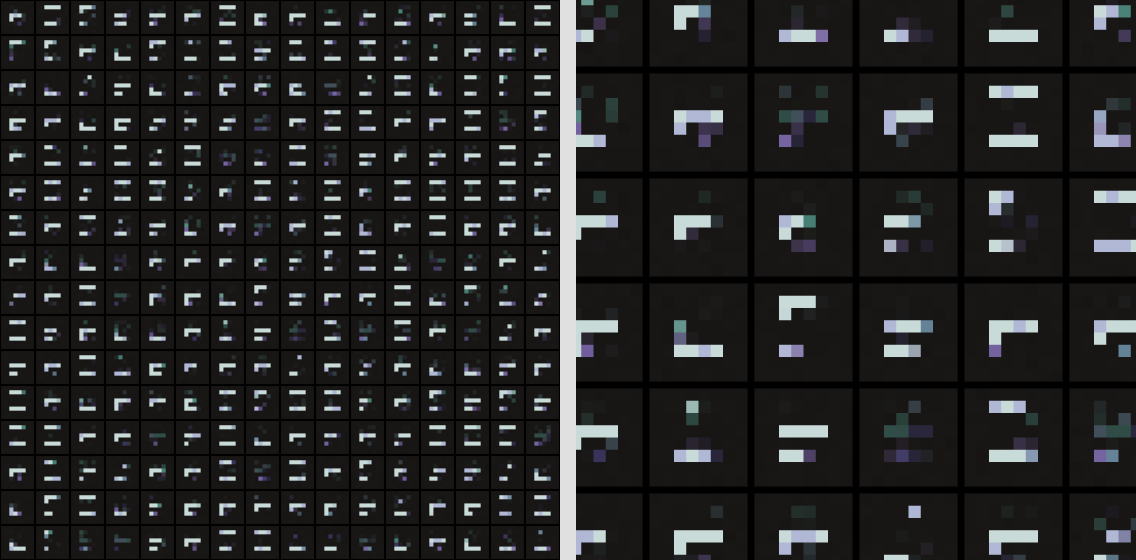
Left, the full canvas; right, a detail of the centre.
Give the GLSL for this pattern, as a Shadertoy shader.

```glsl
#define TILES 16.0
#define BLOCKS 8.0
#define GAP 0.066
#define GROUND vec3(0.095, 0.088, 0.082)
#define PALE vec3(0.79, 0.86, 0.85)
#define LAVENDER vec3(0.69, 0.72, 0.84)
#define TEAL vec3(0.28, 0.50, 0.46)
#define STEEL vec3(0.40, 0.52, 0.60)
#define VIOLET vec3(0.45, 0.37, 0.62)
#define INDIGO vec3(0.23, 0.21, 0.38)
#define GHOST 0.26

float hash(vec2 p) {
    return fract(sin(dot(p, vec2(127.1, 311.7))) * 43758.5453);
}

// Horizontal run of blocks; a fractional length dims the last block
float bar(vec2 b, float row, float start, float len) {
    float x = b.x - start;
    return b.y == row && x >= 0.0 ? clamp(len - x, 0.0, 1.0) : 0.0;
}

// Brightness of block b for the glyph drawn in a tile
float glyphLevel(vec2 b, vec2 tile) {
    float kind = hash(tile + 3.7);
    float r1 = hash(tile + 19.1);
    float r2 = hash(tile + 41.3);
    float r3 = hash(tile + 67.9);
    float longRun = min(4.0, 2.4 + 4.0 * r1);
    float shortRun = 0.4 + 2.6 * r2;
    float shift = 2.0 + floor(1.6 * r3);
    float v = 0.0;

    if (kind < 0.23) {            // two parallel bars
        v = bar(b, 6.0, 2.0, longRun);
        v = max(v, bar(b, 2.0, 2.0, min(4.0, 2.6 + 4.0 * r2)));
    } else if (kind < 0.48) {     // hooked bar with a low accent
        v = bar(b, 4.0, 2.0, longRun);
        v = max(v, bar(b, 3.0, 2.0, 1.0));
        float accent = r2 < 0.3 ? bar(b, 2.0, 2.0, 3.5 * r3 + 0.5)
                                : 0.55 * r3 * bar(b, 2.0, 4.0, 1.0);
        v = max(v, accent);
    } else if (kind < 0.56) {     // high hook over a short run
        v = bar(b, 6.0, 2.0, longRun - 1.2 * r3);
        v = max(v, bar(b, 5.0, 2.0, 0.4 + r2));
        v = max(v, bar(b, 2.0, 2.0, shortRun));
    } else if (kind < 0.67) {     // low bar with a rising stem
        v = bar(b, 2.0, 2.0, longRun);
        v = max(v, bar(b, 3.0, 2.0, 0.35 + r2));
        v = max(v, bar(b, 4.0, 2.0, 0.8 * r3));
    } else if (kind < 0.80) {     // middle bar and low fragment
        v = bar(b, 4.0, shift, longRun + 2.0 - shift);
        v = max(v, bar(b, 2.0, 2.0, shortRun));
    } else if (kind < 0.92) {     // low bar with a floating dot
        v = bar(b, 2.0, 2.0, longRun - 1.5 * r3);
        float dotRow = r2 < 0.5 ? 6.0 : 5.0;
        v = max(v, bar(b, dotRow, shift + 1.0, 0.3 + r3));
    } else {                      // faded fragments
        v = 0.28 * bar(b, 4.0, 2.0, longRun);
        v = max(v, 0.6 * bar(b, 2.0, shift, shortRun));
    }
    return v;
}

vec3 blockColor(vec2 b, vec2 tile) {
    vec2 id = tile * BLOCKS + b;
    float grain = hash(id + 5.3);
    float pick = hash(id + 29.7);
    float v = glyphLevel(b, tile);

    // Faint residue around the glyph
    bool inner = b.x >= 2.0 && b.x <= 5.0 && b.y >= 2.0 && b.y <= 6.0;
    if (inner && grain > 0.72) v = max(v, GHOST * hash(id + 83.1));

    // Dim blocks are cool above and violet below
    vec3 upper = pick < 0.55 ? TEAL : (pick < 0.8 ? STEEL : INDIGO);
    vec3 lower = pick < 0.5 ? VIOLET : (pick < 0.75 ? INDIGO : STEEL);
    vec3 tint = b.y > 3.0 ? upper : lower;
    vec3 bright = mix(PALE, LAVENDER, step(0.78, pick));
    vec3 lit = mix(tint, bright, smoothstep(0.55, 0.95, v));
    vec3 ground = GROUND + 0.008 * (grain - 0.5);
    return mix(ground, lit, smoothstep(0.0, 0.55, v));
}

void mainImage(out vec4 fragColor, in vec2 fragCoord) {
    vec2 grid = fragCoord / iResolution.y * TILES;
    vec2 tile = floor(grid);
    vec2 local = fract(grid);
    float px = TILES / iResolution.y;

    // Block grid inside the gap, blended only along block edges
    vec2 pos = (local - 0.5 * GAP) / (1.0 - GAP) * BLOCKS - 0.5;
    vec2 b = floor(pos);
    float soft = px * BLOCKS / (1.0 - GAP);
    vec2 f = clamp((fract(pos) - 0.5) / soft + 0.5, 0.0, 1.0);
    vec3 below = mix(blockColor(b, tile), blockColor(b + vec2(1.0, 0.0), tile), f.x);
    vec3 above = mix(blockColor(b + vec2(0.0, 1.0), tile), blockColor(b + 1.0, tile), f.x);
    vec3 color = mix(below, above, f.y);

    // Black lines between tiles
    vec2 edge = 0.5 - abs(local - 0.5) - 0.5 * GAP;
    color *= smoothstep(-0.5 * px, 0.5 * px, min(edge.x, edge.y));
    fragColor = vec4(color, 1.0);
}
```
